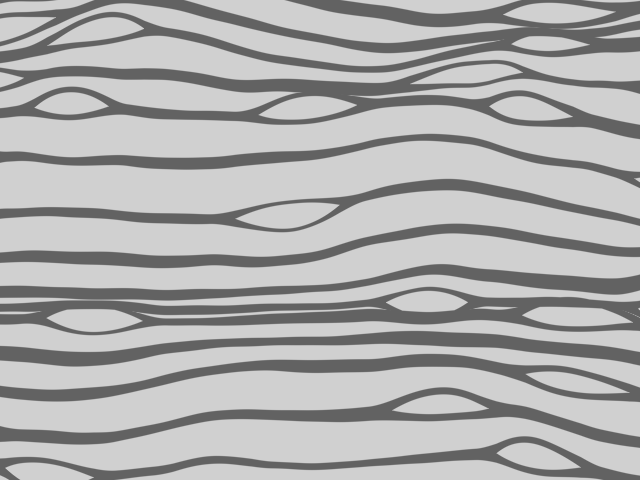
Give the GLSL for this texture, as a Shadertoy shader.

```glsl
// Pale board crossed by dark, gently swaying grain lines, some of which split
// around pointed, eye-shaped openings. Each line is a band about a noisy centre
// curve; a lens profile swells the band and cuts the opening out of it.

const vec3 PALE = vec3(0.817);
const vec3 DARK = vec3(0.383);
const float SPACING = 0.0695;   // distance between lines, in canvas heights
const float CELL = 0.5;         // stretch of a line that may hold one eye
const int ROWS = 16;

float hash(vec2 p, float seed) {
    vec3 q = fract(vec3(p.xyx + seed * 7.31) * vec3(0.1031, 0.1030, 0.0973));
    q += dot(q, q.yzx + 33.33);
    return fract((q.x + q.y) * q.z);
}

vec2 gradient(vec2 cell) {
    float angle = 6.2832 * hash(cell, 3.0);
    return vec2(cos(angle), sin(angle));
}

// Gradient noise, roughly -0.7 to 0.7
float noise(vec2 p) {
    vec2 i = floor(p), f = p - i;
    vec2 s = f * f * f * (f * (f * 6.0 - 15.0) + 10.0);
    vec2 e = vec2(0.0, 1.0);
    float low = mix(dot(gradient(i), f), dot(gradient(i + e.yx), f - e.yx), s.x);
    float high = mix(dot(gradient(i + e), f - e), dot(gradient(i + 1.0), f - 1.0), s.x);
    return mix(low, high, s.y);
}

// Eye profile at x: swelling of the band, half height of the hole, sag of the centre
vec3 eyeProfile(float row, float x) {
    float shift = 0.5 * mod(row, 2.0) + 0.35 * hash(vec2(row, 5.0), 1.0);
    float t = x / CELL + shift;
    vec2 id = vec2(floor(t), row);
    if (hash(id, 2.0) > 0.42) return vec3(0.0);

    float middle = mix(0.42, 0.58, hash(id, 4.0));
    float halfLength = mix(0.075, 0.12, hash(id, 5.0));
    float halfHeight = mix(0.016, 0.027, hash(id, 6.0));
    float u = (fract(t) - middle) * CELL / halfLength;
    u += 0.4 * (hash(id, 7.0) - 0.5) * max(0.0, 1.0 - u * u);

    float bump = max(0.0, 1.0 - u * u / 2.25);
    float swell = halfHeight * bump * bump;
    float hole = halfHeight * (1.0 - u * u);
    return vec3(swell, hole, swell * (hash(id, 8.0) - 0.5));
}

// Height of a line, pushed aside by the eyes of its neighbours
float lineHeight(float row, float x) {
    float level = SPACING * (row + 0.5 + 0.4 * (hash(vec2(row, 1.0), 9.0) - 0.5));
    float sway = 0.13 * noise(vec2(x * 1.7 + 4.0, row * 0.23));
    float wobble = 0.005 * noise(vec2(x * 8.0, row * 5.37));
    float push = eyeProfile(row - 1.0, x).x - eyeProfile(row + 1.0, x).x;
    return level + sway + wobble + 0.45 * push;
}

float lineHalfWidth(float row, float x) {
    float slow = noise(vec2(x * 1.9, row * 7.37 + 0.4));
    float fine = noise(vec2(x * 11.0, row * 3.71));
    return max(0.0055, 0.0108 * (1.0 + 0.9 * slow + 0.15 * fine));
}

// Signed distance to one line with its eyes cut out
float grainLine(vec2 p, float row) {
    vec3 eye = eyeProfile(row, p.x);
    float away = abs(p.y - lineHeight(row, p.x) - eye.z);
    float band = away - lineHalfWidth(row, p.x) - eye.x;
    return eye.y > 0.0 ? max(band, eye.y - away) : band;
}

void mainImage(out vec4 fragColor, in vec2 fragCoord) {
    vec2 p = fragCoord / iResolution.y;
    float pixel = 1.0 / iResolution.y;

    // Nearest of all lines
    float d = 1.0;
    for (int i = -1; i < ROWS; i++) {
        d = min(d, grainLine(p, float(i)));
    }

    float ink = 1.0 - smoothstep(-0.8 * pixel, 0.8 * pixel, d);
    fragColor = vec4(mix(PALE, DARK, ink), 1.0);
}
```
